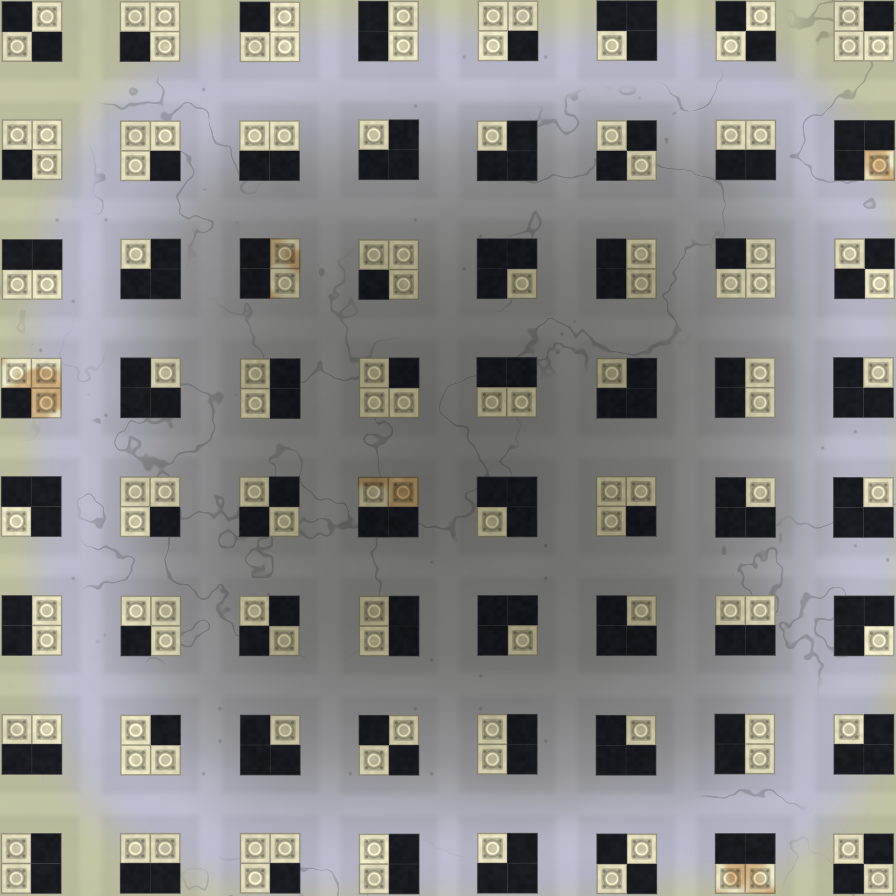
Write a WebGL 1 fragment shader that draws this pattern.

```glsl
precision highp float;
uniform vec2 u_resolution;

#define PITCH 0.1327
#define FIRST_BLOCK vec2(0.0355, 0.0362)
#define TILE 0.0332
#define GLOW_CENTER vec2(0.525, 0.485)
#define DEEP_GRAY vec3(0.42, 0.42, 0.415)
#define MID_GRAY vec3(0.58, 0.58, 0.59)
#define LILAC vec3(0.74, 0.74, 0.81)
#define RIM_YELLOW vec3(0.77, 0.77, 0.65)
#define CREAM_DIM vec3(0.62, 0.60, 0.48)
#define CREAM_LIT vec3(0.90, 0.88, 0.75)
#define INK vec3(0.075, 0.08, 0.10)
#define WEAR 0.16

float hash(vec2 p) {
  return fract(sin(dot(p, vec2(127.1, 311.7))) * 43758.5453);
}

float noise(vec2 p) {
  vec2 i = floor(p), f = fract(p);
  f = f * f * (3.0 - 2.0 * f);
  return mix(mix(hash(i), hash(i + vec2(1.0, 0.0)), f.x),
             mix(hash(i + vec2(0.0, 1.0)), hash(i + 1.0), f.x), f.y);
}

float fbm(vec2 p) {
  float sum = 0.0, amp = 0.5;
  for (int i = 0; i < 4; i++) {
    sum += amp * noise(p);
    p = p * 2.03 + 17.3;
    amp *= 0.5;
  }
  return sum;
}

float box(vec2 p, float halfSize) {
  vec2 d = abs(p) - halfSize;
  return length(max(d, 0.0)) + min(max(d.x, d.y), 0.0);
}

float fill(float d, float w) {
  return 1.0 - smoothstep(-w, w, d);
}

// Rounded-square distance from the dark middle of the panel
float glowDistance(vec2 uv) {
  vec2 p = uv - GLOW_CENTER;
  p *= p;
  return sqrt(sqrt(dot(p, p))) + 0.045 * (fbm(uv * 5.0) - 0.47);
}

vec3 panel(vec2 uv, float d) {
  vec3 col = mix(DEEP_GRAY, DEEP_GRAY * 1.13, smoothstep(0.0, 0.25, d));
  col = mix(col, MID_GRAY, smoothstep(0.2, 0.36, d));
  col = mix(col, LILAC, smoothstep(0.32, 0.44, d));
  col = mix(col, RIM_YELLOW, smoothstep(0.45, 0.51, d));

  // Cloudy smears, fine cracks and specks
  col *= 1.0 + WEAR * 0.4 * (fbm(uv * vec2(9.0, 14.0)) - 0.47);
  float ridge = abs(fbm(uv * 13.0 + 4.0) - 0.47);
  float patchy = smoothstep(0.58, 0.72, noise(uv * 6.0 + 31.0));
  col *= 1.0 - WEAR * patchy * (1.0 - smoothstep(0.003, 0.014, ridge));
  vec2 cell = uv * 55.0;
  float speck = step(0.985, hash(floor(cell)));
  col *= 1.0 - WEAR * speck * fill(length(fract(cell) - 0.5) - 0.1, 0.08);
  return col;
}

// Cream tile: raised frame, shaded field, corner studs, central ring
vec3 creamTile(vec2 t, float w, vec3 cream) {
  float r = length(t);
  vec3 col = cream;
  col = mix(col, cream * 0.80, fill(box(t, 0.29) - 0.06, w));
  col = mix(col, cream * 0.57, fill(length(abs(t) - 0.25) - 0.055, w));
  col = mix(col, cream * 0.66, fill(abs(r - 0.28) - 0.025, w));
  col = mix(col, cream * 0.88, fill(r - 0.15, w));
  return mix(col, cream * 1.10, fill(abs(r - 0.185) - 0.03, w));
}

void main() {
  vec2 uv = gl_FragCoord.xy / u_resolution;
  float d = glowDistance(uv);
  float light = smoothstep(0.16, 0.46, d);
  vec3 col = panel(uv, d);

  // Grid of blocks, each nudged a little
  vec2 grid = (uv - FIRST_BLOCK) / PITCH;
  vec2 id = floor(grid + 0.5);
  vec2 nudge = vec2(hash(id + 3.1), hash(id + 8.7)) - 0.5;
  vec2 q = ((grid - id) * PITCH + nudge * 0.0015) / TILE;
  float w = 0.75 / (u_resolution.y * TILE);

  // Soft square shade around the block
  col *= 1.0 - 0.055 * (1.0 - smoothstep(-0.05, 0.3, box(q, 1.5)));

  // Two by two tiles, one to three of them dark
  vec2 side = step(0.0, q);
  vec2 t = q - (side - 0.5);
  float code = 1.0 + floor(hash(id + 21.4) * 14.0);
  float dark = mod(floor(code / exp2(side.x + 2.0 * side.y) + 0.001), 2.0);

  vec2 tileId = id * 2.0 + side;
  vec3 cream = mix(CREAM_DIM, CREAM_LIT, light);
  cream *= 0.96 + 0.08 * hash(tileId + 5.2);
  float stain = step(0.94, hash(id + 61.8)) * smoothstep(0.3, 0.65, noise(uv * 45.0));
  cream *= mix(vec3(1.0), vec3(0.88, 0.76, 0.65), stain);

  float grain = noise(uv * 190.0) - 0.5;
  vec3 ink = INK * (1.0 + 0.4 * grain) + 0.025 * light;
  vec3 tile = mix(creamTile(t, w, cream) * (1.0 + 0.1 * grain), ink, dark);

  // Thin seam and outline, then the tile faces
  vec3 seam = mix(cream * 0.65, ink * 1.6, dark * 0.7);
  col = mix(col, seam, fill(box(q, 1.02), w));
  col = mix(col, tile, fill(box(t, mix(0.475, 0.495, dark)), w));

  gl_FragColor = vec4(clamp(col, 0.0, 1.0), 1.0);
}
```
